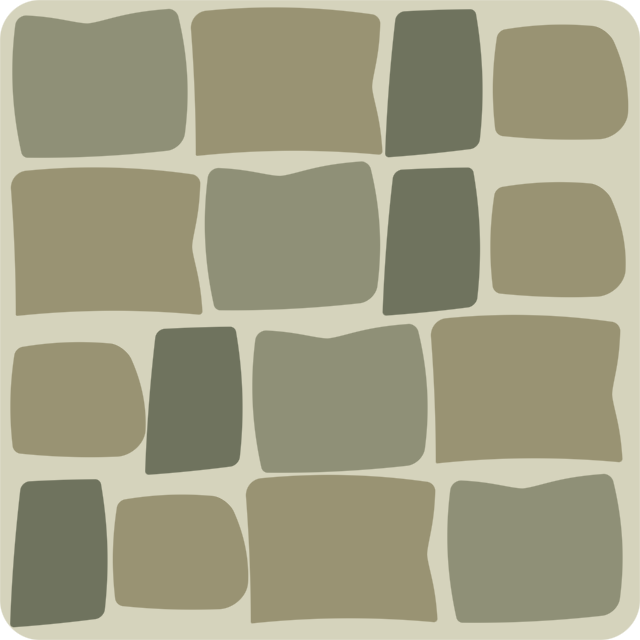
This texture is drawn by a Shadertoy shader. Its source:

```glsl
// Draws a rounded tile of cobblestones: four rows of four stone shapes in pale mortar.

// Layout units across the canvas; y runs downward from the top.
const float GRID = 768.0;
const float TILE_RADIUS = 48.0;

const vec3 BACKDROP = vec3(1.0);
const vec3 MORTAR = vec3(0.835, 0.827, 0.737);
const vec3 SAGE = vec3(0.561, 0.565, 0.467);
const vec3 SAND = vec3(0.600, 0.576, 0.451);
const vec3 MOSS = vec3(0.435, 0.451, 0.369);

// Edges hold start, end and bulge; notches hold centre and depth.
// Radii run clockwise from the upper left corner.
struct Stone {
    vec2 size;
    vec3 top, right, bottom, left;
    vec2 topNotch, rightNotch;
    vec4 radii;
    vec3 color;
};

const Stone NOTCHED = Stone(vec2(210.0, 177.0),
    vec3(5.0, -3.0, 0.0), vec3(197.0, 202.0, 10.5),
    vec3(177.0, 166.0, 4.0), vec3(6.0, 12.0, -9.0),
    vec2(0.43, 14.5), vec2(0.5, 0.0),
    vec4(12.0, 10.0, 18.0, 6.0), SAGE);

const Stone WIDE = Stone(vec2(231.0, 180.0),
    vec3(6.0, 10.0, -8.0), vec3(229.0, 232.0, 0.0),
    vec3(179.0, 177.0, -6.0), vec3(-1.0, 7.0, 2.0),
    vec2(0.5, 0.0), vec2(0.53, -12.0),
    vec4(20.0, 10.0, 5.0, 2.0), SAND);

const Stone NARROW = Stone(vec2(117.0, 179.0),
    vec3(5.0, 1.0, -1.0), vec3(108.0, 111.0, 7.5),
    vec3(179.0, 167.0, 1.0), vec3(14.0, 0.0, -2.0),
    vec2(0.5, 0.0), vec2(0.5, 0.0),
    vec4(10.0, 6.0, 10.0, 5.0), MOSS);

const Stone SMALL = Stone(vec2(162.0, 139.0),
    vec3(9.0, 8.0, -8.0), vec3(135.0, 158.0, 14.0),
    vec3(133.0, 136.0, 4.0), vec3(8.0, 5.0, -6.0),
    vec2(0.5, 0.0), vec2(0.5, 0.0),
    vec4(8.0, 16.0, 30.0, 8.0), SAND);

// Left and top of each stone: one line per row, ordered notched, wide, narrow, small.
const mat4 LEFT = mat4(
    15.0, 228.0, 462.0, 591.0,
    246.0, 12.0, 459.0, 588.0,
    303.0, 516.0, 174.0, 12.0,
    537.0, 294.0, 12.0, 135.0);
const mat4 TOP = mat4(
    12.0, 9.0, 10.0, 29.0,
    195.0, 201.0, 200.0, 218.0,
    390.0, 378.0, 391.0, 410.0,
    570.0, 570.0, 574.0, 593.0);

// Position of a gently curved edge at t from 0 to 1.
float curvedEdge(float t, vec3 edge) {
    return mix(edge.x, edge.y, t) + edge.z * 4.0 * t * (1.0 - t);
}

// Soft dent with a slightly pointed tip.
float notchDepth(float t, vec2 notch) {
    return notch.y * exp(-9.0 * pow(abs(t - notch.x), 1.5));
}

// Intersection of two edge distances with a rounded corner.
float roundCorner(vec2 d, float radius) {
    return min(max(d.x, d.y), -radius) + length(max(d + radius, 0.0));
}

float stoneDistance(vec2 p, Stone s) {
    vec2 t = clamp(p / s.size, 0.0, 1.0);
    bool upper = t.y < 0.5;
    bool leftward = t.x < 0.5;
    float dx = leftward ? curvedEdge(t.y, s.left) - p.x
        : p.x - curvedEdge(t.y, s.right) - notchDepth(t.y, s.rightNotch);
    float dy = upper ? curvedEdge(t.x, s.top) + notchDepth(t.x, s.topNotch) - p.y
        : p.y - curvedEdge(t.x, s.bottom);
    vec2 radii = upper ? s.radii.xy : s.radii.wz;
    return roundCorner(vec2(dx, dy), leftward ? radii.x : radii.y);
}

// Antialiased coverage of a shape.
float coverage(float d, float pixel) {
    return clamp(0.5 - d / pixel, 0.0, 1.0);
}

vec3 layStone(vec3 base, vec2 p, Stone s, float pixel) {
    return mix(base, s.color, coverage(stoneDistance(p, s), pixel));
}

void mainImage(out vec4 fragColor, in vec2 fragCoord) {
    vec2 uv = fragCoord / iResolution.xy;
    vec2 p = vec2(uv.x, 1.0 - uv.y) * GRID;
    float pixel = 1.3 * GRID / min(iResolution.x, iResolution.y);

    // Stones, row by row
    vec3 color = MORTAR;
    for (int row = 0; row < 4; row++) {
        vec4 x = p.x - LEFT[row];
        vec4 y = p.y - TOP[row];
        color = layStone(color, vec2(x.x, y.x), NOTCHED, pixel);
        color = layStone(color, vec2(x.y, y.y), WIDE, pixel);
        color = layStone(color, vec2(x.z, y.z), NARROW, pixel);
        color = layStone(color, vec2(x.w, y.w), SMALL, pixel);
    }

    // Rounded tile outline
    float tile = roundCorner(abs(p - 0.5 * GRID) - 0.5 * GRID, TILE_RADIUS);
    fragColor = vec4(mix(BACKDROP, color, coverage(tile, pixel)), 1.0);
}
```
